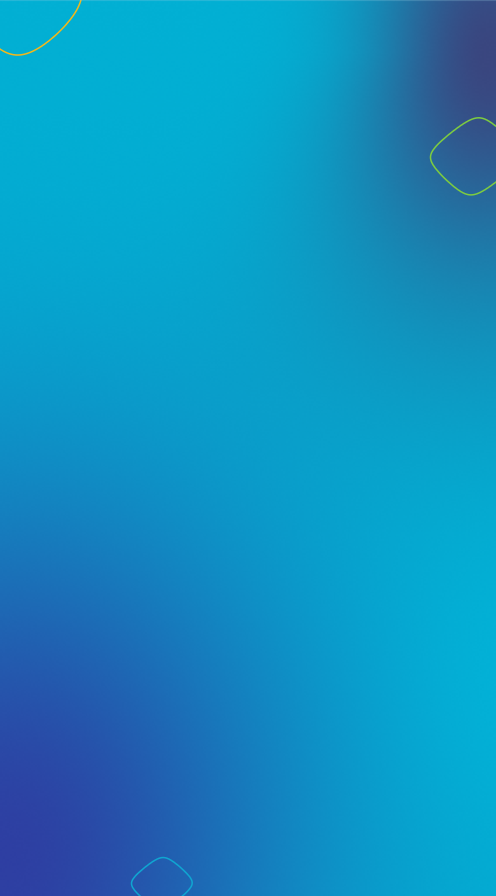
A Shadertoy shader for this background:

```glsl
#define CYAN vec3(0.005, 0.69, 0.83)
#define AQUA vec3(0.0, 0.715, 0.85)
#define INDIGO vec3(0.18, 0.245, 0.635)
#define SLATE vec3(0.225, 0.275, 0.50)
#define YELLOW vec3(0.96, 0.72, 0.10)
#define GREEN vec3(0.49, 0.80, 0.25)
#define SKY vec3(0.06, 0.65, 0.82)
#define STROKE 0.0017
#define GRAIN 0.004

float hash(vec2 p) {
    return fract(sin(dot(p, vec2(127.1, 311.7))) * 43758.5453);
}

// Soft elliptical glow, 1 at its centre
float glow(vec2 p, vec2 center, vec2 radius) {
    vec2 q = (p - center) / radius;
    return exp(-dot(q, q));
}

// Coverage of a sheared, rounded diamond outline
float pebble(vec2 p, vec2 center, vec2 radius, float shear, float roundness) {
    vec2 q = p - center;
    q.x -= shear * q.y;
    q /= radius;
    vec2 soft = sqrt(q * q + roundness * roundness);
    float level = soft.x + soft.y - sqrt(1.0 + roundness * roundness) - roundness;
    vec2 slope = q / (soft * radius);
    slope.y -= shear * slope.x;
    float dist = abs(level) / max(length(slope), 0.001);
    return clamp(0.5 + (0.5 * STROKE - dist) * iResolution.y, 0.0, 1.0);
}

void mainImage(out vec4 fragColor, in vec2 fragCoord) {
    // Height runs 0 to 1; x is scaled to fill the same layout width
    vec2 p = fragCoord / iResolution.xy;
    p.x *= 284.0 / 512.0;

    // Cyan field with a brighter patch on the right
    vec3 color = mix(CYAN, AQUA, glow(p, vec2(0.547, 0.23), vec2(0.15, 0.17)));

    // Indigo glow in the lower left
    color = mix(color, INDIGO, glow(p, vec2(0.0, 0.036), vec2(0.328, 0.422)));

    // Slate glow in the upper right, widening downward, with a faint tail
    vec2 corner = vec2(0.547, 0.941);
    float spread = 1.0 + 2.0 * max(corner.y - p.y, 0.0);
    float shade = glow(p, corner, vec2(0.129 * spread, 0.234));
    shade += 0.13 * glow(p, vec2(0.555, 0.62), vec2(0.28, 0.17));
    color = mix(color, SLATE, min(shade, 1.0));

    // Thin outlines
    color = mix(color, YELLOW, pebble(p, vec2(0.029, 1.005), vec2(0.0625, 0.0664), 0.14, 0.6));
    color = mix(color, GREEN, pebble(p, vec2(0.531, 0.8255), vec2(0.0495, 0.043), 0.1, 0.3));
    color = mix(color, SKY, pebble(p, vec2(0.181, 0.0143), vec2(0.0339, 0.0286), 0.05, 0.3));

    // Pale top rim
    color = mix(color, vec3(0.6, 0.8, 0.88), 0.3 * smoothstep(0.998, 1.0, p.y));

    // Slight dither against banding
    color += GRAIN * (hash(floor(p * 512.0)) - 0.5);
    fragColor = vec4(color, 1.0);
}
```
